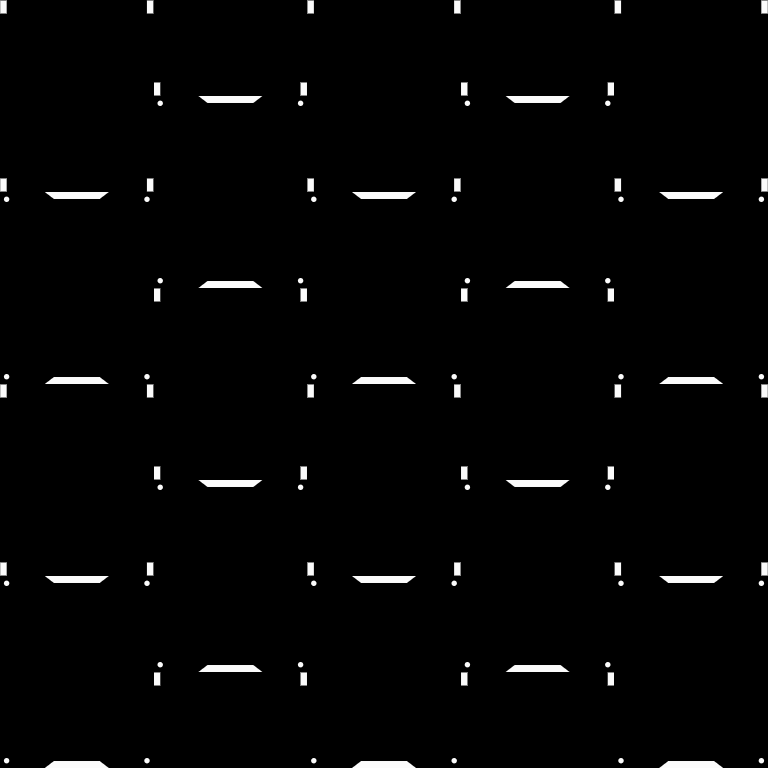
Reproduce this pattern procedurally as a WebGL 2 fragment shader.

```glsl
#version 300 es
precision highp float;
// Sparse white bars, dots and ticks on black, in staggered mirrored columns.

#define COLUMNS 5.0
#define ROW_PERIOD 0.5
#define FIRST_AXIS 0.125
#define COLUMN_SHIFT 0.125
#define BAR_WIDE 0.0417
#define BAR_NARROW 0.0298
#define BAR_HEIGHT 0.0091
#define DOT_CENTRE vec2(0.0914, 0.0095)
#define DOT_RADIUS 0.0035
#define TICK_CENTRE vec2(0.0955, -0.0091)
#define TICK_HALF vec2(0.0042, 0.0085)

uniform vec2 u_resolution;
out vec4 fragColor;

const vec3 BACKGROUND = vec3(0.0);
const vec3 INK = vec3(0.985);

float boxDistance(vec2 p, vec2 halfSize) {
    vec2 d = abs(p) - halfSize;
    return length(max(d, 0.0)) + min(max(d.x, d.y), 0.0);
}

// Bar with its wide edge on y = 0 and its narrow edge at BAR_HEIGHT.
float barDistance(vec2 p) {
    vec2 slopeNormal = normalize(vec2(BAR_HEIGHT, BAR_WIDE - BAR_NARROW));
    float slope = dot(p - vec2(BAR_WIDE, 0.0), slopeNormal);
    return max(slope, max(-p.y, p.y - BAR_HEIGHT));
}

// Maps the canvas to one half motif: x from the column centre, y from the bar base.
vec2 foldToMotif(vec2 uv) {
    float column = floor(uv.x * COLUMNS);
    float x = abs(uv.x - (column + 0.5) / COLUMNS);
    float axis = FIRST_AXIS + COLUMN_SHIFT * mod(column, 2.0);
    float fromAxis = abs(fract((uv.y - axis) / ROW_PERIOD + 0.5) - 0.5) * ROW_PERIOD;
    return vec2(x, 0.25 * ROW_PERIOD - fromAxis);
}

void main() {
    float pixel = 1.0 / min(u_resolution.x, u_resolution.y);
    vec2 p = foldToMotif(gl_FragCoord.xy * pixel);

    // Union of the three parts
    float bar = barDistance(p);
    float dotShape = length(p - DOT_CENTRE) - DOT_RADIUS;
    float tick = boxDistance(p - TICK_CENTRE, TICK_HALF);
    float shape = min(bar, min(dotShape, tick));

    float coverage = clamp(0.5 - shape / pixel, 0.0, 1.0);
    fragColor = vec4(mix(BACKGROUND, INK, coverage), 1.0);
}
```
